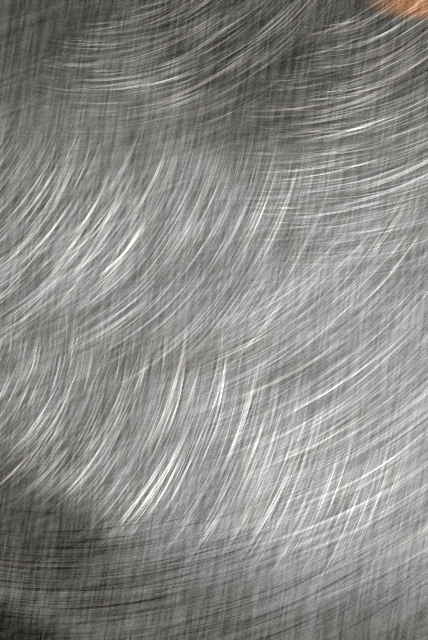
Reproduce this texture procedurally as a WebGL 1 fragment shader.

```glsl
precision highp float;
uniform vec2 u_resolution;

const vec3 WARM = vec3(1.0, 0.92, 0.82);
const vec3 COOL = vec3(0.88, 0.96, 1.0);
const vec3 SHADOW_TINT = vec3(1.02, 1.0, 0.95);
const vec3 LIGHT_TINT = vec3(1.0, 1.0, 0.995);
const vec3 COPPER = vec3(0.30, 0.12, 0.02);

float hash(vec2 p) {
  return fract(sin(dot(p, vec2(127.1, 311.7))) * 43758.5453);
}

float noise(vec2 p) {
  vec2 i = floor(p), f = fract(p);
  f = f * f * (3.0 - 2.0 * f);
  float low = mix(hash(i), hash(i + vec2(1.0, 0.0)), f.x);
  float high = mix(hash(i + vec2(0.0, 1.0)), hash(i + 1.0), f.x);
  return mix(low, high, f.y);
}

// Soft sheared ellipse: 1 inside, 0 outside
float blob(vec2 p, vec2 middle, vec2 size, float shear) {
  vec2 q = p - middle;
  q.y += shear * q.x;
  return 1.0 - smoothstep(0.45, 1.15, length(q / size));
}

// Tapered arc scratches, one per ring and angular segment
vec3 scratches(vec2 polar, float rings, float span, float seed) {
  float ring = polar.x * rings;
  float row = floor(ring);
  float along = polar.y / span + 7.0 * hash(vec2(row, seed));
  vec2 id = vec2(row + seed * 17.0, floor(along));
  float strength = hash(id);
  float offset = 0.5 + 0.35 * (hash(id + 5.3) - 0.5);
  float width = mix(0.06, 0.24, hash(id + 9.1));
  float soft = rings / u_resolution.y * 0.6;
  float line = 1.0 - smoothstep(width - soft * 0.5, width + soft, abs(fract(ring) - offset));
  float t = fract(along);
  float taper = smoothstep(0.0, 0.3, t) * (1.0 - smoothstep(0.6, 1.0, t));
  return mix(COOL, WARM, hash(id + 2.7)) * line * taper * strength * strength;
}

// One sweep of the abrasive: concentric scratches within a ragged patch
vec3 sweep(vec2 p, vec2 centre, vec2 middle, vec2 size, float shear, float seed) {
  vec3 light = vec3(0.0);
  float radius = length(p - centre);
  float ragged = 0.07 * (noise(vec2(radius * 90.0, seed)) - 0.5);
  float patchMask = blob(p + vec2(0.0, ragged), middle, size, shear);
  for (int k = 0; k < 4; k++) {
    float n = float(k);
    vec2 wander = vec2(hash(vec2(n, seed)), hash(vec2(seed, n + 3.0))) - 0.5;
    vec2 d = p - centre - 0.13 * wander;
    vec2 polar = vec2(length(d), atan(d.y, d.x));
    polar.x += 0.006 * noise(vec2(polar.y * 5.0, seed + n));
    float rings = 75.0 + 50.0 * n;
    light += scratches(polar, rings, 0.42 - 0.06 * n, seed + n * 3.1) * (1.0 - 0.12 * n);
    light += 0.26 * (noise(vec2(polar.x * rings * 1.7, polar.y * 7.0 + seed)) - 0.5);
  }
  return light * patchMask;
}

// Broad reflections on the sheet
float sheetTone(vec2 p) {
  float tone = 0.475 - 0.17 * smoothstep(0.72, 1.0, p.y);
  tone += 0.13 * blob(p, vec2(0.58, 0.30), vec2(0.42, 0.34), 0.0);
  tone += 0.06 * blob(p, vec2(0.32, 0.60), vec2(0.40, 0.20), -0.2);
  tone -= 0.06 * blob(p, vec2(0.26, 0.46), vec2(0.34, 0.06), 0.15);
  tone -= 0.08 * blob(p, vec2(0.42, 0.83), vec2(0.14, 0.13), 0.0);
  tone -= 0.13 * blob(p, vec2(0.0, 0.19), vec2(0.26, 0.11), 0.4);
  tone -= 0.17 * blob(p, vec2(0.0, 0.0), vec2(0.16, 0.07), 0.3);
  tone -= 0.07 * (1.0 - smoothstep(0.0, 0.14, p.y));
  return tone + 0.05 * (noise(p * vec2(9.0, 12.0)) - 0.5);
}

void main() {
  vec2 p = gl_FragCoord.xy / u_resolution.y;
  float tone = sheetTone(p);

  // Fine upright brushing and grain
  tone += 0.13 * (noise(vec2(p.x * 300.0 - p.y * 50.0, p.y * 28.0)) - 0.5);
  tone += 0.08 * (noise(vec2(p.x * 70.0 - p.y * 190.0, p.x * 15.0) + 31.0) - 0.5);
  tone += 0.07 * (hash(floor(p * 512.0)) - 0.5);

  // Overlapping sweeps, upper ones first
  vec3 light = 0.8 * sweep(p, vec2(0.13, 1.28), vec2(0.30, 0.93), vec2(0.25, 0.15), -0.3, 1.0);
  light += sweep(p, vec2(0.43, 1.27), vec2(0.62, 0.82), vec2(0.25, 0.24), -0.3, 2.0);
  light += sweep(p, vec2(-0.34, 0.98), vec2(0.02, 0.65), vec2(0.23, 0.18), 0.0, 3.0);
  light += 0.9 * sweep(p, vec2(-0.14, 0.94), vec2(0.30, 0.61), vec2(0.24, 0.20), -0.2, 4.0);
  light += 0.8 * sweep(p, vec2(0.10, 1.02), vec2(0.58, 0.47), vec2(0.30, 0.22), -0.3, 5.0);
  light += sweep(p, vec2(-0.23, 0.53), vec2(0.26, 0.31), vec2(0.46, 0.17), 0.25, 6.0);
  light += 0.5 * sweep(p, vec2(0.20, 0.95), vec2(0.62, 0.24), vec2(0.26, 0.20), -0.2, 7.0);

  // Dark shallow arcs along the foot
  light -= 0.45 * sweep(p, vec2(0.08, 0.85), vec2(0.28, 0.09), vec2(0.48, 0.13), 0.0, 8.0);

  vec3 color = tone * mix(SHADOW_TINT, LIGHT_TINT, smoothstep(0.3, 0.6, tone));
  color += 0.40 * light * (1.0 - 0.4 * tone);
  color += COPPER * blob(p, vec2(0.67, 1.0), vec2(0.10, 0.035), 0.0);
  gl_FragColor = vec4(clamp(color, 0.0, 1.0), 1.0);
}
```
